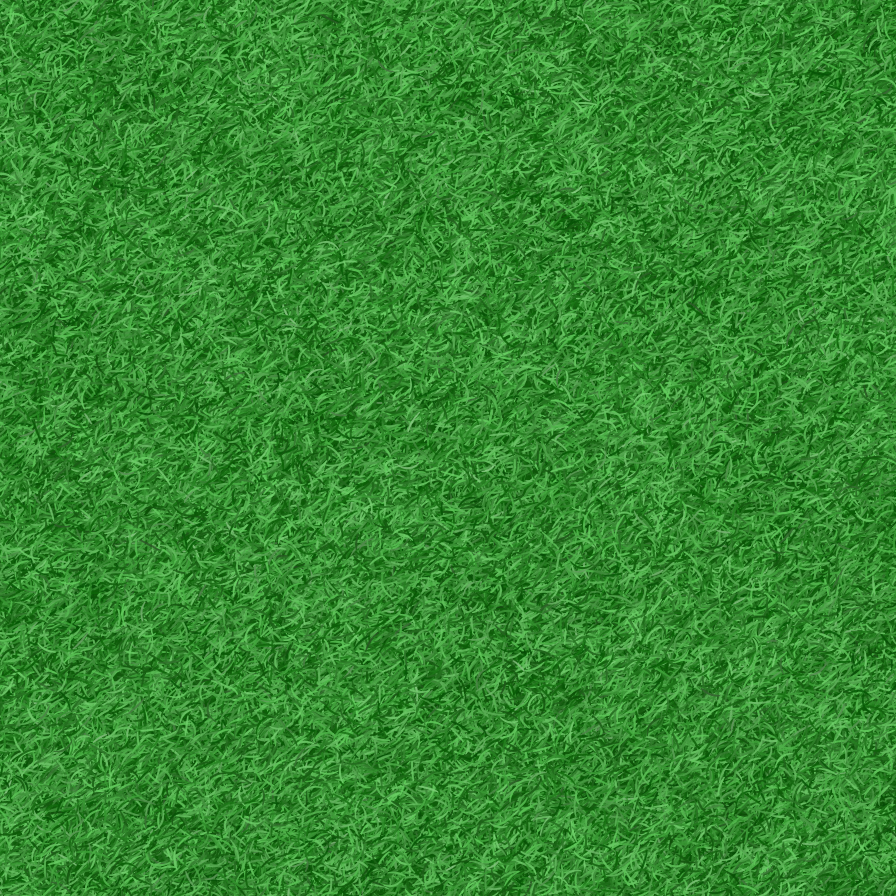
This texture is drawn by a WebGL 1 fragment shader. Its source:

```glsl
precision highp float;
// Dense mown lawn seen from above: short, thin, curved blades of grass.
// Jittered cell grids are stacked in layers, one bent blade per cell, and
// layered sines add faint slanting patches of lighter and darker turf.

uniform vec2 u_resolution;

const float LAYERS = 13.0;
const float CELLS = 72.0;

vec4 hash4(vec3 p) {
  vec4 q = fract(p.xyzx * vec4(0.1031, 0.1030, 0.0973, 0.1099));
  q += dot(q, q.wzxy + 33.33);
  return fract((q.xxyz + q.yzzw) * q.zywx);
}

// Soft uneven patches, stretched along a rising diagonal; about -1 to 1.
float turfPatches(vec2 p) {
  vec2 q = vec2(0.86 * p.x + 0.5 * p.y, 0.86 * p.y - 0.5 * p.x);
  q += 0.03 * sin(q.yx * 23.0 + vec2(1.0, 4.0));
  float broad = sin(q.x * 17.0 + 2.0 * sin(q.y * 13.0)) * sin(q.y * 29.0 + 1.3);
  float fine = sin(q.x * 41.0 + 3.0 * sin(q.y * 31.0)) * sin(q.y * 67.0 + 2.0 * sin(q.x * 19.0));
  return 0.5 * (broad + fine);
}

// Green of a given brightness; grey adds red and blue for dry blades.
vec3 grassColor(float green, float grey) {
  float red = 0.10 + 0.82 * (green - 0.41);
  return clamp(vec3(red + grey, green, red - 0.02 + grey), 0.02, 1.0);
}

// Coverage of a bent, tapering blade centred at the origin, in cell units.
float bladeMask(vec2 q, float angle, float halfLength, float bend, float pixel) {
  float c = cos(angle), s = sin(angle);
  q = vec2(c * q.x + s * q.y, c * q.y - s * q.x);
  q.y -= bend * q.x * q.x;
  float along = q.x / halfLength;
  float width = 0.085 * (1.0 - 0.35 * along * along);
  float d = length(vec2(max(abs(q.x) - halfLength, 0.0), q.y));
  return clamp((width - d) / pixel + 0.5, 0.0, 1.0);
}

void main() {
  vec2 p = gl_FragCoord.xy / u_resolution.y;
  float pixel = CELLS / u_resolution.y;
  float patches = turfPatches(p);
  vec3 color = grassColor(0.36, 0.0);

  // Paint from the shaded bottom layer to the lit top layer.
  for (float layer = 0.0; layer < LAYERS; layer++) {
    vec2 g = p * CELLS + layer * vec2(7.37, 3.71);
    vec2 cell = floor(g);
    for (float y = -1.0; y <= 1.0; y++) {
      for (float x = -1.0; x <= 1.0; x++) {
        vec2 id = cell + vec2(x, y);
        vec4 place = hash4(vec3(id, layer * 5.0 + 1.0));
        vec4 look = hash4(vec3(id + 17.0, layer * 5.0 + 3.0));

        // All directions occur, with a mild lean along the diagonal.
        float turn = place.z - 0.5;
        float angle = 0.6 + 3.1416 * turn - 0.3 * sin(6.2832 * turn);
        float mask = bladeMask(g - id - place.xy, angle, mix(0.45, 0.92, place.w),
                               look.x - 0.5, pixel);

        // Random brightness, with a few pale or greyish blades.
        float green = 0.55 + 0.48 * (look.y - 0.5) + 0.035 * patches
                    + 0.05 * (layer / LAYERS - 0.6);
        float grey = 0.09 * (look.z - 0.5) + 0.10 * smoothstep(0.93, 1.0, look.w);
        color = mix(color, grassColor(green, grey), 0.85 * mask);
      }
    }
  }
  gl_FragColor = vec4(color, 1.0);
}
```
